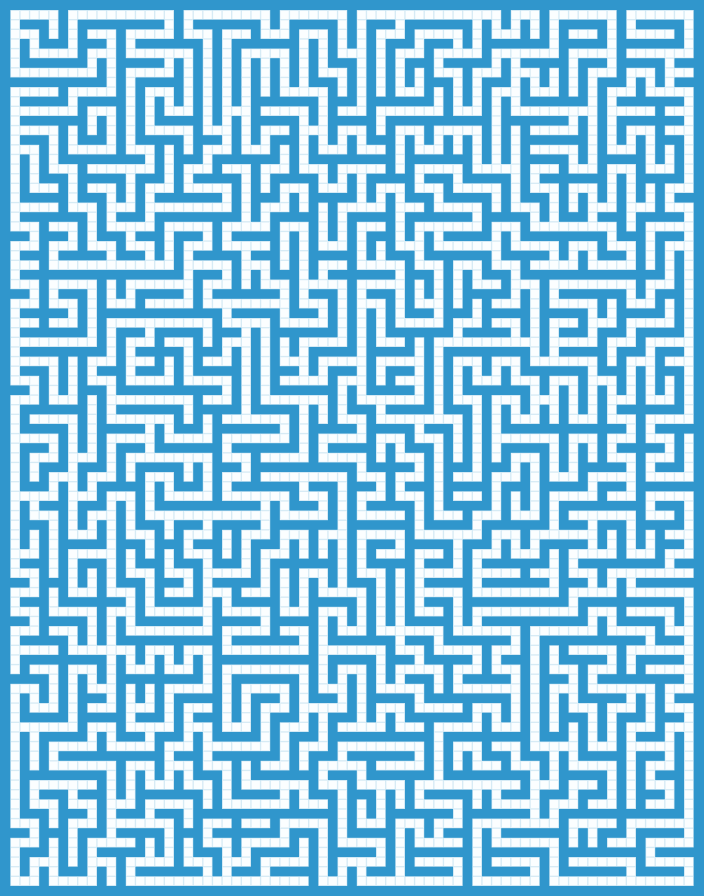
Give the GLSL for this pattern, as a WebGL 2 fragment shader.

```glsl
#version 300 es
precision highp float;
precision highp int;
// A white-corridor maze in blue walls, with a faint square grid on the paper.
// Every inner pillar grows one wall towards a neighbour. Pillars decide in four
// interleaved groups, each avoiding dead ends left by the groups before it.

#define ROOMS ivec2(36, 46)
#define CELLS_HIGH 93.0909
#define LINE_WIDTH 0.14
#define JITTER 2.5
#define SEED 17.0
#define WALL_COLOR vec3(0.19, 0.59, 0.80)
#define PAPER_COLOR vec3(0.985, 0.995, 1.0)
#define LINE_COLOR vec3(0.84, 0.92, 0.96)

uniform vec2 u_resolution;
out vec4 fragColor;

const int SPAN = 10;    // pillars along one side of the local window
const int PASSES = 4;   // each pass trusts one ring less of the window
const int UNSET = 9;
int heading[SPAN * SPAN];
ivec2 origin;

float hash(vec2 p, float salt) {
    vec3 q = fract(vec3(p.xyx + salt * 7.31 + SEED) * vec3(0.1031, 0.1030, 0.0973));
    q += dot(q, q.yzx + 33.33);
    return fract((q.x + q.y) * q.z);
}

int slot(ivec2 p) {
    ivec2 k = p - origin;
    return k.y * SPAN + k.x;
}

// Headings 0..3 are right, up, left and down.
ivec2 stepTo(int d) {
    return ivec2((1 - d) * (1 - (d & 1)), (2 - d) * (d & 1));
}

bool wallFrom(ivec2 p, int d) {
    return heading[slot(p)] == d || heading[slot(p + stepTo(d))] == ((d + 2) & 3);
}

// Number of walls around the room whose lower left pillar is p.
float roomWalls(ivec2 p) {
    return float(wallFrom(p, 0)) + float(wallFrom(p, 1))
         + float(wallFrom(p + ivec2(1, 0), 1)) + float(wallFrom(p + ivec2(0, 1), 0));
}

bool isInner(ivec2 p) {
    return all(greaterThan(p, ivec2(0))) && all(lessThan(p, ROOMS));
}

// The frame runs round counter-clockwise; the first group starts at random.
int firstHeading(ivec2 p) {
    if (p.y == 0 && p.x < ROOMS.x) return 0;
    if (p.x == ROOMS.x && p.y < ROOMS.y) return 1;
    if (p.y == ROOMS.y && p.x > 0) return 2;
    if (p.x == 0) return 3;
    if (((p.x | p.y) & 1) == 0) return int(hash(vec2(p), 0.0) * 4.0);
    return UNSET;
}

// Pick the free side whose two flanking rooms are the most open.
void chooseHeading(ivec2 p, int pass) {
    heading[slot(p)] = UNSET;
    float crowd[4];
    for (int q = 0; q < 4; q++) {
        float n = roomWalls(p - ivec2(q == 1 || q == 2, q >= 2));
        crowd[q] = n * n;
    }
    float best = 1000.0;
    int choice = 0;
    for (int d = 0; d < 4; d++) {
        float cost = crowd[d] + crowd[(d + 3) & 3];
        cost += JITTER * hash(vec2(p), float(pass * 4 + d + 1));
        if (wallFrom(p, d)) cost += 50.0;
        if (cost < best) { best = cost; choice = d; }
    }
    heading[slot(p)] = choice;
}

void growWalls() {
    for (int i = 0; i < SPAN * SPAN; i++)
        heading[i] = firstHeading(origin + ivec2(i % SPAN, i / SPAN));
    for (int pass = 1; pass <= PASSES; pass++) {
        ivec2 group = ivec2(pass == 1 || pass == 2, pass & 1);
        ivec2 start = origin + pass;
        start += (start ^ group) & 1;
        ivec2 end = origin + SPAN - pass;
        for (int y = start.y; y < end.y; y += 2)
            for (int x = start.x; x < end.x; x += 2)
                if (isInner(ivec2(x, y))) chooseHeading(ivec2(x, y), pass);
    }
}

// Even cells are pillars, odd cells are rooms, mixed cells may hold a wall.
float solid(ivec2 cell) {
    ivec2 odd = cell & 1;
    if (odd.x == odd.y) return float(1 - odd.x);
    return float(wallFrom(cell >> 1, odd.y));
}

void main() {
    float pixel = CELLS_HIGH / u_resolution.y;
    vec2 size = vec2(2 * ROOMS + 1);
    vec2 grid = (gl_FragCoord.xy - 0.5 * u_resolution) * pixel + 0.5 * size;
    grid = clamp(grid, vec2(0.5), size - 0.5);

    // Blend the four nearest cells over one pixel for smooth wall edges.
    ivec2 cell = ivec2(floor(grid - 0.5));
    vec2 blend = clamp((fract(grid - 0.5) - 0.5) / pixel + 0.5, 0.0, 1.0);
    origin = (cell >> 1) - PASSES;
    growWalls();
    float low = mix(solid(cell), solid(cell + ivec2(1, 0)), blend.x);
    float high = mix(solid(cell + ivec2(0, 1)), solid(cell + 1), blend.x);
    float wall = mix(low, high, blend.y);

    // Faint ruling on the paper along all cell borders.
    vec2 away = 0.5 - abs(fract(grid) - 0.5);
    float ruling = clamp((0.5 * LINE_WIDTH - min(away.x, away.y)) / pixel + 0.5, 0.0, 1.0);
    vec3 paper = mix(PAPER_COLOR, LINE_COLOR, ruling);
    fragColor = vec4(mix(paper, WALL_COLOR, wall), 1.0);
}
```
